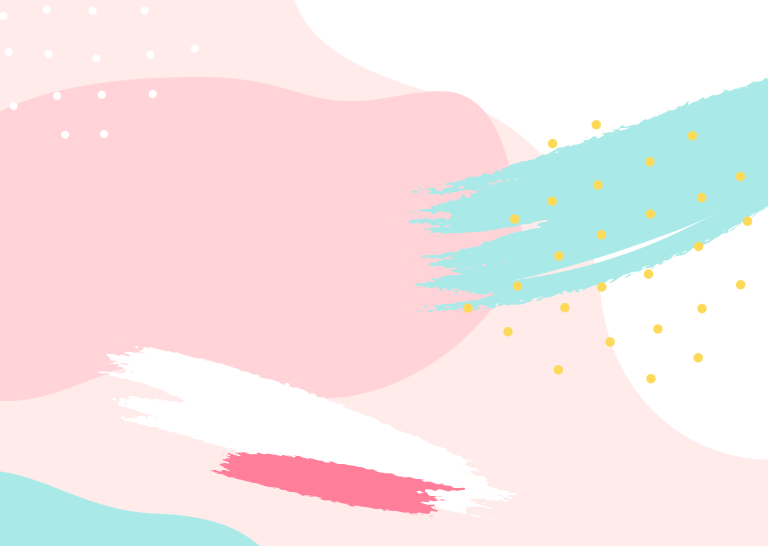
A Shadertoy shader for this background:

```glsl
// Soft abstract backdrop: flat pastel shapes bounded by Bezier outlines,
// three dry brush strokes roughened with gradient noise, and two fields of
// scattered dots on jittered lattices. Units: canvas height = 1.

const vec3 BLUSH = vec3(.996, .922, .918);
const vec3 ROSE = vec3(1., .827, .843);
const vec3 WHITE = vec3(1.);
const vec3 AQUA = vec3(.663, .918, .912);
const vec3 CORAL = vec3(1., .494, .604);
const vec3 YELLOW = vec3(.99, .85, .35);

float hash(vec2 cell) {
    vec3 q = fract(cell.xyx * vec3(.1031, .1030, .0973));
    q += dot(q, q.yzx + 33.33);
    return fract((q.x + q.y) * q.z);
}

vec2 direction(vec2 cell) {
    float angle = 6.2832 * hash(cell);
    return vec2(cos(angle), sin(angle));
}

float gradientNoise(vec2 p) {
    vec2 i = floor(p), f = p - i, e = vec2(1, 0);
    vec2 w = f * f * f * (f * (f * 6. - 15.) + 10.);
    float low = mix(dot(direction(i), f), dot(direction(i + e), f - e), w.x);
    float high = mix(dot(direction(i + e.yx), f - e.yx), dot(direction(i + 1.), f - 1.), w.x);
    return mix(low, high, w.y);
}

// Antialiased coverage of the region where d is positive
float coverage(float d) {
    return clamp(.5 + d / max(fwidth(d), 1e-5), 0., 1.);
}

// Height at x of a cubic Bezier (four control points) whose x always increases
float curveY(float x, mat4x2 controls) {
    float t = .5, stride = .25;
    vec2 q;
    for (int i = 0; i < 16; i++) {
        float s = 1. - t;
        q = controls * vec4(s * s * s, 3. * s * s * t, 3. * s * t * t, t * t * t);
        t += q.x < x ? stride : -stride;
        stride *= .5;
    }
    return q.y;
}

// Gap cut into the end of a stroke, centred at v
float notch(float v, float centre, float width, float depth) {
    float k = (v - centre) / width;
    return depth * exp(-k * k);
}

// Dry stroke; v runs from 0 at the lower edge to 1 at the upper edge
float brush(float x, float v, float thickness, float start, float end, float rough) {
    float bristle = gradientNoise(vec2(x * 9., v * thickness * 95.) + rough * 70.);
    float grain = gradientNoise(vec2(x * 75., v * thickness * 210.));
    float along = min(x - start, end - x) + rough * (bristle + .6 * grain);
    float across = min(v, 1. - v) * thickness + rough * (.08 * grain + .06 * bristle);
    return min(along, across);
}

// Jittered lattice of dots kept inside an ellipse (centre, radii) in index space
float dotField(vec2 p, vec2 origin, mat2 lattice, vec4 ellipse, float skew, float radius) {
    vec2 nearest = round(inverse(lattice) * (p - origin));
    float d = -.03;
    for (int k = 0; k < 9; k++) {
        vec2 cell = nearest + vec2(k % 3 - 1, k / 3 - 1);
        vec2 offset = cell - ellipse.xy;
        offset.x -= skew * offset.y;
        if (length(offset / ellipse.zw) > 1.) continue;
        vec2 jitter = .024 * (vec2(hash(cell + 17.), hash(cell + 53.)) - .5);
        d = max(d, radius - distance(p, origin + lattice * cell + jitter));
    }
    return d;
}

void mainImage(out vec4 fragColor, in vec2 fragCoord) {
    vec2 p = fragCoord / iResolution.y;
    float x = p.x, y = p.y;
    vec3 color = BLUSH;

    // White sweep on the right
    float sweep = x < .806 ? curveY(x, mat4x2(.538, 1.004, .568, .908, .678, .863, .806, .826))
        : x < 1.099 ? curveY(x, mat4x2(.806, .826, .998, .771, 1.071, .634, 1.099, .469))
        : curveY(x, mat4x2(1.099, .469, 1.117, .267, 1.264, .158, 1.41, .158));
    color = mix(color, WHITE, coverage(y - sweep));

    // Rose blob between an upper and a lower outline
    float top = x < .366 ? curveY(x, mat4x2(-.003, .794, .11, .853, .275, .859, .366, .859))
        : x < .641 ? curveY(x, mat4x2(.366, .859, .513, .859, .549, .815, .641, .815))
        : x < .806 ? curveY(x, mat4x2(.641, .815, .705, .815, .751, .833, .806, .833))
        : curveY(x, mat4x2(.806, .833, .897, .833, .934, .744, .958, .56));
    float low = x < .33 ? curveY(x, mat4x2(-.003, .266, .11, .258, .201, .341, .33, .344))
        : x < .595 ? curveY(x, mat4x2(.33, .344, .421, .344, .495, .271, .595, .271))
        : curveY(x, mat4x2(.595, .271, .769, .271, .943, .432, .958, .56));
    color = mix(color, ROSE, coverage(min(min(top - y, y - low), .958 - x)));

    // Aqua hill in the lower left corner
    float hill = x < .293 ? curveY(x, mat4x2(-.003, .137, .092, .125, .165, .062, .293, .059))
        : curveY(x, mat4x2(.293, .059, .385, .055, .44, .033, .48, -.004));
    color = mix(color, AQUA, coverage(hill - y));

    // Aqua stroke with a thin unpainted streak
    top = curveY(x, mat4x2(.806, .656, .989, .707, 1.19, .789, 1.41, .859));
    low = curveY(x, mat4x2(.806, .432, 1.026, .441, 1.227, .505, 1.41, .623));
    float v = (y - low) / (top - low);
    float start = .785 + notch(v, .9, .05, .08) + notch(v, .53, .06, .2)
        + notch(v, .3, .05, .08) + notch(v, .09, .04, .13);
    float taper = smoothstep(.87, 1.1, x) * (1. - smoothstep(1.15, 1.36, x));
    float streak = abs(v - .165) * (top - low) - .006 * taper + .0015;
    color = mix(color, AQUA, coverage(min(brush(x, v, top - low, start, 2., .1), streak)));

    // White stroke
    top = curveY(x, mat4x2(.183, .368, .385, .368, .641, .258, .934, .121));
    low = curveY(x, mat4x2(.183, .24, .421, .194, .641, .084, .934, .048));
    v = (y - low) / (top - low);
    start = .215 + notch(v, .44, .09, .12) + notch(v, .12, .05, .08) + notch(v, .97, .06, .06);
    float end = .86 + notch(v, .53, .25, .06);
    color = mix(color, WHITE, coverage(brush(x, v, top - low, start, end, .07)));

    // Coral stroke
    top = curveY(x, mat4x2(.375, .167, .513, .183, .678, .139, .833, .108));
    low = curveY(x, mat4x2(.375, .139, .495, .106, .641, .066, .833, .053));
    v = (y - low) / (top - low);
    end = .8 + notch(v, .9, .12, .03);
    color = mix(color, CORAL, coverage(brush(x, v, top - low, .4 + .03 * v, end, .05)));

    // Scattered dots
    float pale = dotField(p, vec2(0, .974), mat2(.088, .0037, .0073, -.0788), vec4(1.4, 1.2, 2.7, 2.1), 0., .0074);
    float gold = dotField(p, vec2(.93, .692), mat2(.0842, .0403, .0037, -.1026), vec4(2.4, 2.5, 3.3, 2.75), .4, .0086);
    color = mix(color, WHITE, coverage(pale));
    color = mix(color, YELLOW, coverage(gold));
    fragColor = vec4(color, 1);
}
```
